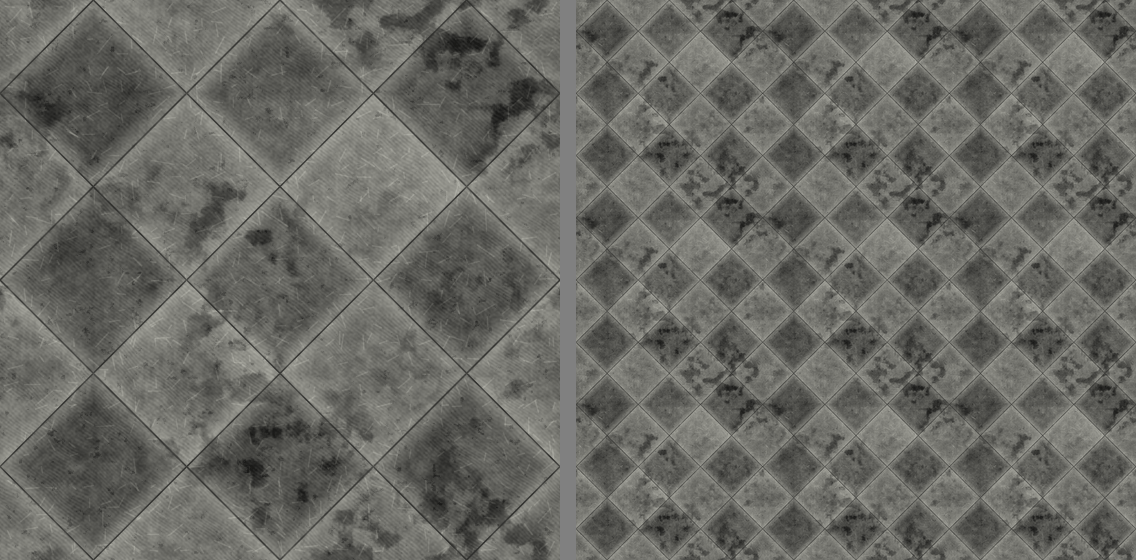
Left, the tile; right, the same tile 3 across and 3 down.
A WebGL 2 fragment shader for this texture:

```glsl
#version 300 es
precision highp float;
// Worn grey stone floor: a checker of dark and light diamond tiles, three across and three down.
uniform vec2 u_resolution;
out vec4 fragColor;

const float TAU = 6.28319;
const float REPEATS = 3.0;
const float GROUT_WIDTH = 0.0026;
const vec3 STONE_TINT = vec3(1.0, 1.0, 0.95);

float hash(vec2 p) {
    return fract(sin(dot(p, vec2(127.1, 311.7))) * 43758.55);
}

// Value noise that wraps after a whole number of cells
float noise(vec2 uv, float period, float seed) {
    vec2 p = uv * period;
    vec2 cell = floor(p);
    vec2 f = p - cell;
    f = f * f * (3.0 - 2.0 * f);
    vec2 lo = mod(cell, period) + seed;
    vec2 hi = mod(cell + 1.0, period) + seed;
    return mix(mix(hash(lo), hash(vec2(hi.x, lo.y)), f.x),
               mix(hash(vec2(lo.x, hi.y)), hash(hi), f.x), f.y);
}

float fbm(vec2 uv, float period, float seed) {
    float sum = 0.0;
    float amplitude = 0.5;
    for (int i = 0; i < 5; i++) {
        sum += amplitude * noise(uv, period, seed);
        period *= 2.0;
        amplitude *= 0.55;
        seed += 17.3;
    }
    return sum / 1.055;
}

float segmentDistance(vec2 p, vec2 halfSpan) {
    float t = clamp(dot(p, halfSpan) / dot(halfSpan, halfSpan), -1.0, 1.0);
    return length(p - halfSpan * t);
}

// One short random scratch in some of the cells of a wrapping grid
float scratches(vec2 uv, float period, float seed, float pixel) {
    vec2 p = uv * period;
    vec2 id = mod(floor(p), period) + seed;
    float angle = TAU * hash(id);
    vec2 halfSpan = vec2(cos(angle), sin(angle)) * mix(0.12, 0.38, hash(id + 5.1));
    vec2 offset = 0.1 * (vec2(hash(id + 1.7), hash(id + 2.9)) - 0.5);
    float d = segmentDistance(fract(p) - 0.5 - offset, halfSpan) / period;
    float present = step(0.6, hash(id + 9.3));
    return present * (1.0 - smoothstep(0.0003, 0.0006 + pixel, d));
}

// Fine diagonal brushing with wavering strength
float brushing(vec2 uv) {
    float phase = dot(uv, vec2(112.0, 138.0)) + 1.6 * noise(uv, 24.0, 41.0);
    return sin(TAU * phase) * mix(0.25, 1.0, noise(uv, 40.0, 43.0));
}

// Clustered dark patches broken up by finer noise
float stains(vec2 uv) {
    float cluster = smoothstep(0.46, 0.7, fbm(uv, 5.0, 61.0));
    float detail = smoothstep(0.48, 0.66, fbm(uv, 26.0, 67.0));
    return cluster * detail;
}

void main() {
    vec2 uv = gl_FragCoord.xy / u_resolution;
    float pixel = 1.0 / min(u_resolution.x, u_resolution.y);

    // Diamond cells: the grid turned by 45 degrees
    vec2 diagonal = REPEATS * vec2(uv.x + uv.y, uv.x - uv.y);
    vec2 cell = floor(diagonal + 0.5);
    vec2 local = abs(diagonal - cell);
    float edge = (0.5 - max(local.x, local.y)) / (REPEATS * sqrt(2.0));
    float dark = mod(cell.x + cell.y, 2.0);
    vec2 tileId = mod(vec2(cell.x + cell.y, cell.x - cell.y), 2.0 * REPEATS);

    // Tile tone, cloudy mottling and grain
    float clouds = fbm(uv, 9.0, 11.0) - 0.5;
    float mottle = fbm(uv, 48.0, 23.0) - 0.5;
    float grain = noise(uv, 256.0, 31.0) - 0.5;
    float tone = mix(0.463, 0.348, dark) + 0.05 * (hash(tileId + 3.0) - 0.5);
    tone += 0.22 * clouds + 0.17 * mottle + 0.07 * grain;

    // Pale worn rims with a ragged inner limit
    float ragged = edge + 0.022 * clouds + 0.03 * mottle;
    float rim = 1.0 - smoothstep(-0.002, 0.036, ragged);
    tone += rim * mix(0.1, 0.17, dark);

    // Surface wear
    tone += 0.028 * brushing(uv);
    tone -= 0.17 * stains(uv);
    tone -= 0.1 * smoothstep(0.66, 0.82, fbm(uv, 80.0, 83.0));
    for (int i = 0; i < 3; i++) {
        float layer = float(i);
        vec2 shifted = uv + 0.37 * layer;
        tone += 0.07 * scratches(shifted, 19.0 + 8.0 * layer, 90.0 + 7.0 * layer, pixel);
    }

    // Thin dark joints, uneven in strength, with a soft shadow
    float halfWidth = 0.5 * GROUT_WIDTH;
    float joint = 1.0 - smoothstep(halfWidth - 0.5 * pixel, halfWidth + 0.5 * pixel, edge);
    float shadow = 1.0 - smoothstep(0.0, 0.004, edge);
    float strength = mix(0.6, 1.0, noise(uv, 60.0, 101.0));
    tone -= 0.07 * shadow * strength;
    tone = mix(tone, 0.19, joint * strength);

    fragColor = vec4(clamp(tone, 0.1, 0.68) * STONE_TINT, 1.0);
}
```
